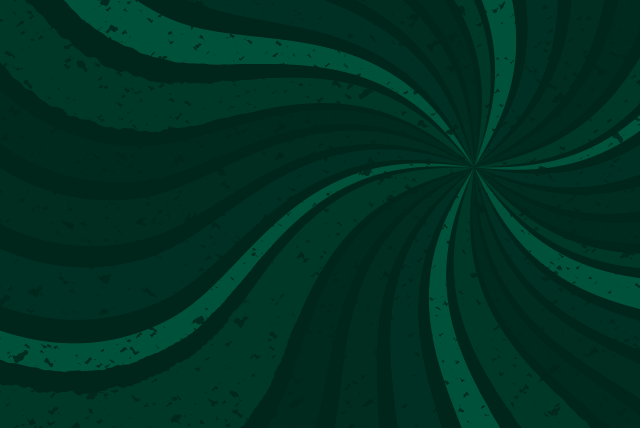
Write a Shadertoy shader that draws this background.

```glsl
// Draws a dark green swirl of curved rays with worn, speckled print texture.

#define CENTER vec2(1.108, 0.609)      // hub of the swirl, in canvas heights
#define TURN_RADIUS 0.805              // radius where the rays bend back
#define TURN_RATE 3.706                // bend speed inside that radius
#define SWIRL 17.0                     // bend amplitude in degrees
#define TEAR 0.38                      // raggedness of worn edges in degrees
#define DARK vec3(0.0, 0.145, 0.105)
#define FAINT vec3(0.0, 0.192, 0.139)
#define MIDTONE vec3(0.0, 0.218, 0.158)
#define BRIGHT vec3(0.0, 0.318, 0.228)

// Each arm, in degrees: bright start, bright end, midtone start, midtone end.
const int ARMS = 6;
const vec4 arms[ARMS] = vec4[ARMS](
    vec4( 28.5,  33.0,  36.0,  45.4),
    vec4( 93.0, 103.8, 106.5, 113.0),
    vec4(154.0, 161.0, 165.0, 173.8),
    vec4(206.5, 210.5, 213.6, 228.0),
    vec4(271.5, 279.8, 284.0, 296.4),
    vec4(328.7, 338.0, 341.2, 346.0));

vec2 hash2(vec2 p) {
    vec3 q = fract(p.xyx * vec3(0.1031, 0.1030, 0.0973));
    q += dot(q, q.yzx + 33.33);
    return fract((q.xx + q.yz) * q.zy);
}

// Smooth coverage of the interval [lo, hi]; sharp is pixels per unit of x.
float band(float x, float lo, float hi, float sharp) {
    return clamp((x - lo) * sharp + 0.5, 0.0, 1.0)
         - clamp((x - hi) * sharp + 0.5, 0.0, 1.0);
}

// Cellular flecks of uneven size with ragged outlines.
float flecks(vec2 p, float size, float pixel) {
    vec2 q = p / size;
    q += 0.16 * sin(q.yx * 5.3 + 1.7) + 0.07 * sin(q.yx * 13.0);
    vec2 cell = floor(q);
    float d = 1.0;
    for (int j = -1; j <= 1; j++) {
        for (int i = -1; i <= 1; i++) {
            vec2 id = cell + vec2(i, j);
            float radius = 0.42 * pow(hash2(id + 17.3).x, 6.0) - 0.06;
            vec2 offset = (q - id - hash2(id)) * vec2(0.8, 1.2);
            d = min(d, length(offset) - radius);
        }
    }
    return clamp(0.5 - d * size / pixel, 0.0, 1.0);
}

// Layered sines for torn edges, roughly -1 to 1.
float raggedness(vec2 p) {
    return 0.5 * sin(p.x * 61.0 + 2.0 * sin(p.y * 47.0))
         + 0.3 * sin(p.x * 133.0 - p.y * 91.0)
         + 0.2 * sin(p.x * 271.0 + p.y * 223.0);
}

void mainImage(out vec4 fragColor, in vec2 fragCoord) {
    float pixel = 1.0 / iResolution.y;
    vec2 p = fragCoord * pixel;
    vec2 ray = p - CENTER;
    float r = max(length(ray), 1e-4);

    // Unwind the swirl so that every ray keeps a constant angle.
    float bend = (r - TURN_RADIUS) * (r > TURN_RADIUS ? 0.72 : 1.0);
    float angle = degrees(atan(ray.y, ray.x))
                - SWIRL * (cos(bend * TURN_RATE) - 1.0);
    float sharp = radians(r) / pixel;
    float tear = TEAR * raggedness(p) * smoothstep(0.4, 0.75, r);

    float bright = 0.0, midtone = 0.0, faint = 0.0;
    for (int i = 0; i < ARMS; i++) {
        vec4 arm = arms[i];
        float x = mod(angle - arm.x + 2.0, 360.0) - 2.0;
        bright += band(x, 0.0, arm.y - arm.x + 0.4 * tear, sharp);
        midtone += band(x + tear, arm.z - arm.x, arm.w - arm.x, sharp);

        // Three widening faint ribs fill the gap up to the next arm.
        float gap = mod(arms[(i + 1) % ARMS].x - arm.w, 360.0);
        float t = (x - arm.w + arm.x) / gap;
        if (t > 0.0 && t < 1.0) {
            float rib = 3.4 * pow(t, 0.85) - 0.35;
            float strength = 0.4 + 0.25 * floor(rib);
            if (rib > 0.0 && rib < 3.0)
                faint += strength * band(fract(rib), 0.05, 0.75, sharp * gap / 3.1);
        }
    }

    vec3 color = mix(DARK, FAINT, clamp(faint, 0.0, 1.0));
    color = mix(color, MIDTONE, clamp(midtone, 0.0, 1.0));
    color = mix(color, BRIGHT, clamp(bright, 0.0, 1.0));

    // Worn flecks let the dark ground show through.
    float wear = max(flecks(p, 0.034, pixel), flecks(p + 3.7, 0.015, pixel));
    color = mix(color, DARK, 0.85 * wear);
    fragColor = vec4(color, 1.0);
}
```
